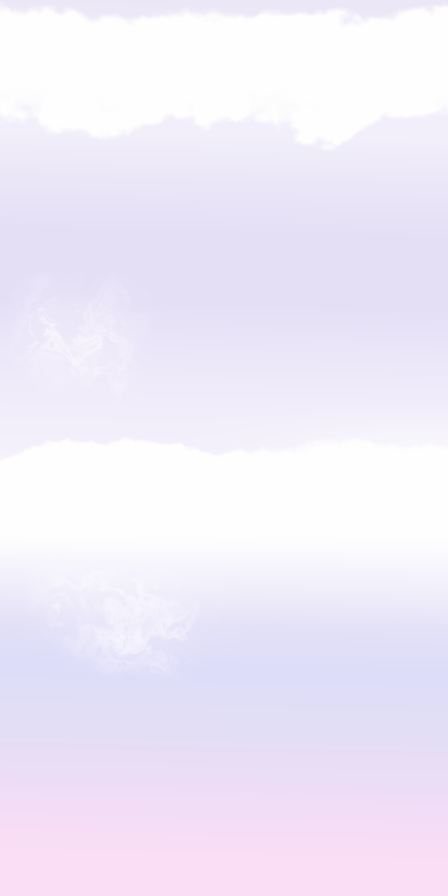
Reproduce this background procedurally as a Shadertoy shader.

```glsl
// Pastel lavender sky fading to pink, with two white cloud banks and faint wisps.

float hash(vec2 cell) {
    vec3 q = fract(vec3(cell.xyx) * 0.1031);
    q += dot(q, q.yzx + 33.33);
    return fract((q.x + q.y) * q.z);
}

float valueNoise(vec2 p) {
    vec2 cell = floor(p), f = fract(p);
    f = f * f * (3.0 - 2.0 * f);
    return mix(mix(hash(cell), hash(cell + vec2(1, 0)), f.x),
               mix(hash(cell + vec2(0, 1)), hash(cell + vec2(1, 1)), f.x), f.y);
}

float fbm(vec2 p) {
    float sum = 0.0, amplitude = 0.5;
    for (int i = 0; i < 5; i++) {
        sum += amplitude * valueNoise(p);
        p = mat2(1.6, 1.2, -1.2, 1.6) * p + 17.3;
        amplitude *= 0.5;
    }
    return sum;
}

// Blend to the next colour between two heights
void band(inout vec3 color, float h, float from, float to, vec3 next) {
    color = mix(color, next, clamp((h - from) / (to - from), 0.0, 1.0));
}

vec3 skyColor(float h) {
    vec3 c = vec3(0.982, 0.870, 0.961);
    band(c, h, 0.02, 0.06, vec3(0.972, 0.868, 0.962));
    band(c, h, 0.06, 0.12, vec3(0.933, 0.864, 0.965));
    band(c, h, 0.12, 0.18, vec3(0.890, 0.870, 0.960));
    band(c, h, 0.18, 0.24, vec3(0.872, 0.868, 0.975));
    band(c, h, 0.26, 0.30, vec3(0.890, 0.880, 0.967));
    band(c, h, 0.30, 0.345, vec3(0.945, 0.935, 0.982));
    band(c, h, 0.345, 0.42, vec3(0.997));
    band(c, h, 0.42, 0.50, vec3(0.953, 0.940, 0.983));
    band(c, h, 0.50, 0.57, vec3(0.938, 0.920, 0.980));
    band(c, h, 0.57, 0.66, vec3(0.898, 0.875, 0.963));
    band(c, h, 0.74, 0.79, vec3(0.918, 0.898, 0.968));
    band(c, h, 0.79, 0.85, vec3(0.948, 0.938, 0.982));
    band(c, h, 0.90, 1.00, vec3(0.925, 0.905, 0.965));
    return c;
}

// Soft oval filled with curling filaments
float wisp(vec2 p, vec2 center, vec2 radius) {
    vec2 warp = vec2(fbm(p * 22.0), fbm(p * 22.0 + 40.0)) - 0.5;
    float oval = length((p - center + warp * 0.07) / radius);
    float filament = 1.0 - abs(2.0 * fbm(p * 38.0 + warp * 5.0) - 1.0);
    float body = 1.0 - smoothstep(0.25, 1.1, oval);
    return body * (0.22 + 0.65 * smoothstep(0.65, 1.0, filament) * fbm(p * 30.0 + 9.0) * 1.5);
}

void mainImage(out vec4 fragColor, in vec2 fragCoord) {
    vec2 uv = fragCoord / iResolution.xy;
    vec2 p = uv * vec2(0.5, 1.0);
    float x = uv.x, h = uv.y;
    float billow = fbm(p * 26.0) - 0.48;
    float fluff = fbm(p * 75.0 + 5.0) - 0.48;

    // Sky, with slightly tilted bands
    vec3 color = skyColor(h + 0.012 * (x - 0.5));

    // Wisps at the left
    color = mix(color, vec3(0.99, 0.985, 1.0), wisp(p, vec2(0.085, 0.625), vec2(0.095, 0.075)));
    color = mix(color, vec3(0.985, 0.98, 1.0), wisp(p, vec2(0.145, 0.318), vec2(0.115, 0.08)));

    // Middle bank: crisp crest at the left, hazy at the right
    float crest = 0.506 + 0.03 * billow + 0.01 * fluff
        - 0.014 * exp(-pow((x - 0.53) / 0.07, 2.0)) - 0.014 * exp(-x * x / 0.003);
    float softness = mix(0.003, 0.012, smoothstep(0.35, 0.9, x));
    float bank = 1.0 - smoothstep(-softness, softness, h - crest);
    float haze = smoothstep(0.4, 1.0, x) * (1.0 - smoothstep(0.49, 0.56, h));
    bank = max(bank, 0.55 * haze) * smoothstep(0.36, 0.42, h);
    color = mix(color, vec3(0.998), bank);

    // Top bank: ragged on both edges, with one small puff below
    float base = 0.861 - 0.009 * cos((x - 0.2) * 12.566) + 0.045 * billow + 0.016 * fluff;
    float roof = 0.988 - 0.004 * x + 0.03 * billow + 0.012 * fluff;
    float topBank = smoothstep(-0.004, 0.008, h - base) * smoothstep(-0.004, 0.007, roof - h);
    float puff = length((p - vec2(0.364, 0.836)) / vec2(0.011, 0.006)) + 1.5 * fluff;
    topBank = max(topBank, 0.7 * (1.0 - smoothstep(0.5, 1.2, puff)));
    float shade = 0.025 * smoothstep(0.0, 0.3, billow + 0.5 * fluff) * (1.0 - smoothstep(0.86, 0.91, h));
    color = mix(color, vec3(0.996) - shade * vec3(1.0, 1.1, 0.4), topBank);

    fragColor = vec4(color, 1.0);
}
```
